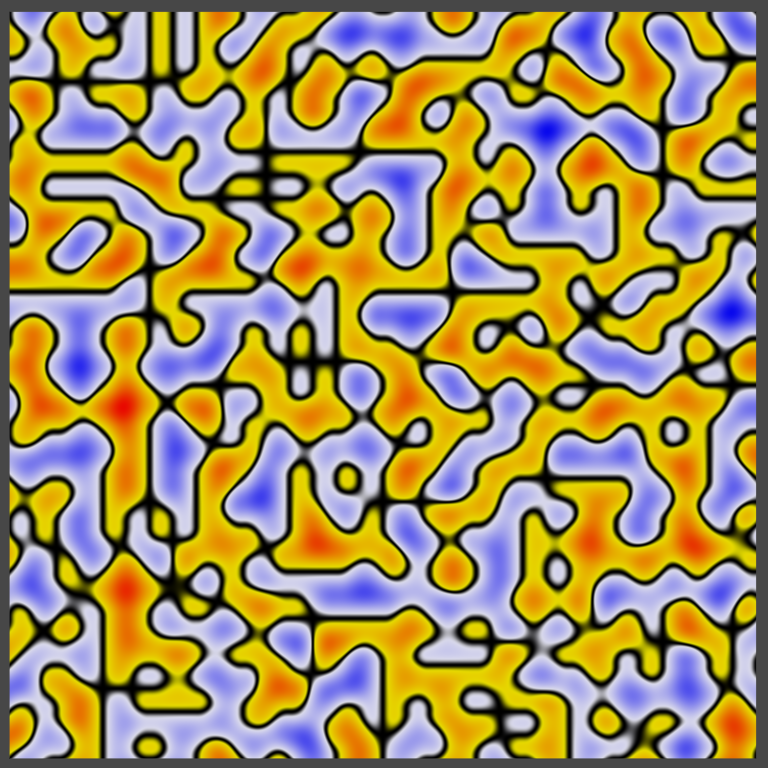
Reproduce this pattern procedurally as a three.js fragment shader.

```glsl
// Signed gradient noise on a 16 by 16 lattice, with black zero contours and a grey frame.
varying vec2 vUv;

float hash(vec2 p) {
  vec3 q = fract(vec3(p.xyx) * vec3(0.1031, 0.1030, 0.0973));
  q += dot(q, q.yzx + 33.33);
  return fract((q.x + q.y) * q.z);
}

// One third each: horizontal, vertical and diagonal gradients.
vec2 latticeGradient(vec2 cell) {
  float kind = hash(cell + 17.0);
  vec2 signs = vec2(hash(cell + 53.0) < 0.5 ? -1.0 : 1.0,
                    hash(cell + 91.0) < 0.5 ? -1.0 : 1.0);
  vec2 axes = kind < 0.333 ? vec2(1.0, 0.0) : kind < 0.667 ? vec2(0.0, 1.0) : vec2(1.0);
  return signs * axes;
}

float corner(vec2 cell, vec2 local, vec2 offset) {
  return dot(latticeGradient(cell + offset), local - offset);
}

float gradientNoise(vec2 p) {
  vec2 cell = floor(p);
  vec2 f = fract(p);
  vec2 fade = f * f * f * (f * (f * 6.0 - 15.0) + 10.0);
  float low = mix(corner(cell, f, vec2(0.0, 0.0)), corner(cell, f, vec2(1.0, 0.0)), fade.x);
  float high = mix(corner(cell, f, vec2(0.0, 1.0)), corner(cell, f, vec2(1.0, 1.0)), fade.x);
  return mix(low, high, fade.y);
}

void main() {
  // Field inside the frame, 16 lattice cells across.
  vec2 field = (vUv - 0.0125) / 0.972;
  float value = gradientNoise(field * 16.0);
  float strength = abs(value);

  // Yellow to red above zero, white to blue below.
  float heat = clamp(1.2 * (strength - 0.09), 0.0, 1.0);
  vec3 warm = mix(vec3(0.90, 0.88, 0.0), vec3(0.91, 0.0, 0.0), heat);
  vec3 cool = mix(vec3(0.88, 0.88, 0.92), vec3(0.0, 0.0, 0.93), heat);
  vec3 color = value > 0.0 ? warm : cool;

  // Soft black contour where the noise crosses zero.
  color *= smoothstep(0.0, 0.13, strength);

  // Grey frame with smooth edges.
  vec2 border = abs(field - 0.5) - 0.5;
  float frame = smoothstep(-0.001, 0.001, max(border.x, border.y));
  gl_FragColor = vec4(mix(color, vec3(0.28), frame), 1.0);
}
```
